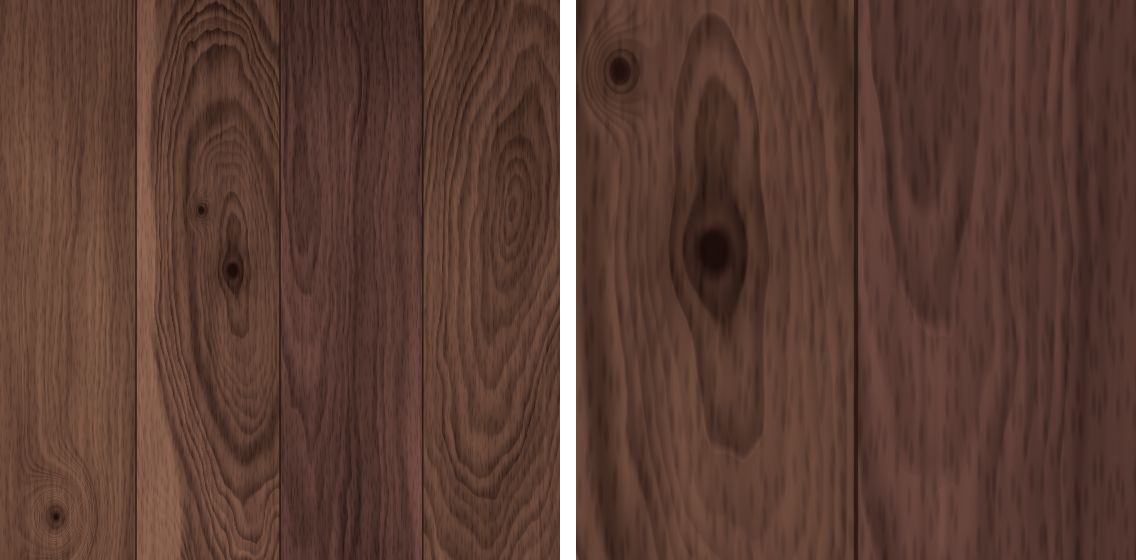
Left, the full canvas; right, a detail of the centre.
This texture is drawn by a Shadertoy shader. Its source:

```glsl
// Four upright walnut planks with arched growth rings, pale sapwood, knots and fine pores.

const vec3 DARK_WOOD = vec3(0.155, 0.085, 0.065);
const vec3 PALE_WOOD = vec3(0.600, 0.430, 0.340);
const vec3 PURPLE_TINT = vec3(0.97, 0.94, 1.06);
const float SEAMS[3] = float[3](0.243, 0.500, 0.755);
const float SEAM_WIDTH = 0.0011;

// Ring centre x and y, vertical squeeze, lean of the axis
const vec4 HEARTS[4] = vec4[4](
    vec4(-0.12, 0.35, 0.06, 0.02), vec4(0.415, 0.517, 0.27, -0.07),
    vec4(0.53, 0.95, 0.07, -0.03), vec4(0.910, 0.620, 0.24, 0.13));
// Base tone, ring contrast, rings per unit, purple amount
const vec4 LOOKS[4] = vec4[4](
    vec4(0.67, 0.13, 75.0, 0.0), vec4(0.51, 0.25, 88.0, 0.2),
    vec4(0.41, 0.18, 62.0, 1.0), vec4(0.52, 0.25, 72.0, 0.1));
// Knot x and y, reach, core radius
const vec4 KNOTS[3] = vec4[3](
    vec4(0.100, 0.077, 0.060, 0.007),
    vec4(0.415, 0.517, 0.040, 0.013),
    vec4(0.359, 0.624, 0.020, 0.007));

float hash(vec2 p) {
    p = fract(p * vec2(0.1031, 0.1137));
    p += dot(p, p.yx + 33.33);
    return fract((p.x + p.y) * p.x * 7.31);
}

float noise(vec2 p) {
    vec2 i = floor(p), f = fract(p);
    f = f * f * (3.0 - 2.0 * f);
    return mix(mix(hash(i), hash(i + vec2(1, 0)), f.x),
               mix(hash(i + vec2(0, 1)), hash(i + vec2(1, 1)), f.x), f.y);
}

float layeredNoise(vec2 p) {
    return 0.55 * noise(p) + 0.3 * noise(p * 2.1 + 7.3) + 0.15 * noise(p * 4.3 + 3.1);
}

// Distance to the nearest jittered cell point
float cellular(vec2 p) {
    vec2 cell = floor(p);
    float nearest = 4.0;
    for (int y = -1; y <= 1; y++)
    for (int x = -1; x <= 1; x++) {
        vec2 c = cell + vec2(x, y);
        nearest = min(nearest, length(c + vec2(hash(c), hash(c + 51.7)) - p));
    }
    return nearest;
}

// Distance from the heart of the tree, bent by waves and wrapped around knots
float ringField(vec2 p, int plank) {
    vec4 heart = HEARTS[plank];
    vec2 d = p - heart.xy;
    d.x -= heart.w * d.y;
    d.y *= heart.z;
    float seed = float(plank) * 17.0;
    float field = length(d) + 0.003 * sin(p.y * 13.0 + seed) * sin(p.x * 21.0 + p.y * 5.0);
    field += 0.050 * (layeredNoise(p * vec2(9.0, 3.5) + seed) - 0.5);
    field += 0.008 * (layeredNoise(p * vec2(45.0, 14.0) + seed) - 0.5);
    for (int k = 0; k < 3; k++) {
        vec2 q = (p - KNOTS[k].xy) * vec2(1.0, 0.75);
        float wrap = exp(-dot(q, q) / (KNOTS[k].z * KNOTS[k].z));
        field = mix(field, length(q) * 0.9, wrap * 0.9);
    }
    return field;
}

void mainImage(out vec4 fragColor, in vec2 fragCoord) {
    vec2 p = fragCoord / iResolution.xy;
    float pixel = 1.0 / iResolution.x;
    int plank = 0;
    float seamDist = 1.0;
    for (int i = 0; i < 3; i++) {
        plank += int(step(SEAMS[i], p.x));
        seamDist = min(seamDist, abs(p.x - SEAMS[i]));
    }
    vec4 look = LOOKS[plank];
    float seed = float(plank) * 31.0;

    // Growth rings: slow darkening, quick return, uneven strength
    float field = ringField(p, plank);
    float rings = field * look.z + 2.0 * noise(vec2(field * 28.0 + 40.0, seed));
    float phase = fract(rings);
    float late = smoothstep(0.15, 0.82, phase) * (1.0 - smoothstep(0.84, 1.0, phase));
    float strength = 0.3 + 0.9 * hash(vec2(floor(rings) + 90.0, seed + 5.0));
    strength *= 0.5 + layeredNoise(p * vec2(14.0, 5.0) + seed);
    float tone = look.x - look.y * strength * (late - 0.3);
    tone += 0.24 * (noise(vec2(field * 24.0 + 60.0, p.y * 1.5 + seed)) - 0.5);

    // Sapwood and broad shading
    float sapEdge = 0.273 + 0.048 * (1.0 - smoothstep(0.05, 0.46, p.y))
                  + 0.006 * sin(p.y * 15.0);
    float sap = 1.0 - smoothstep(sapEdge - 0.008, sapEdge + 0.008, p.x);
    if (plank == 1) tone = mix(tone, 0.82 + 0.3 * (tone - look.x), sap);
    if (plank == 2) tone += 0.24 * smoothstep(0.715, 0.755, p.x) * (1.0 - smoothstep(0.45, 0.75, p.y));
    if (plank == 3) tone += 0.10 * (1.0 - smoothstep(0.765, 0.83, p.x));
    if (plank == 0) tone -= 0.15 * smoothstep(0.10, 0.243, p.x);
    tone += 0.16 * (layeredNoise(p * vec2(6.0, 4.0) + seed) - 0.5);
    tone -= 0.12 * smoothstep(0.55, 1.0, p.y) + 0.05 * smoothstep(0.3, 0.5, abs(p.x - 0.5));

    // Long fibres and short dark pores
    vec2 along = vec2(p.x + 0.012 * layeredNoise(p * vec2(8.0, 5.0) + seed), p.y);
    tone += 0.13 * (noise(along * vec2(270.0, 9.0) + seed) - 0.5);
    tone += 0.11 * (noise(along * vec2(110.0, 5.0) + seed) - 0.5);
    tone -= 0.10 * (1.0 - smoothstep(0.10, 0.40, cellular(along * vec2(190.0, 30.0) + seed)));

    // Knots: stained halo around an almost black core
    for (int k = 0; k < 3; k++) {
        vec2 q = (p - KNOTS[k].xy) * vec2(1.0, 0.75);
        float r = length(q) + 0.004 * (noise(p * 90.0) - 0.5);
        float core = KNOTS[k].w;
        tone -= 0.28 * exp(-r * r / (core * core * 7.0));
        tone = mix(tone, -0.12, 0.85 * (1.0 - smoothstep(core * 0.4, core * 1.2, r)));
    }

    vec3 color = mix(DARK_WOOD, PALE_WOOD, clamp(tone, -0.2, 1.05));
    color *= mix(vec3(1.0), PURPLE_TINT, look.w);
    float seam = 1.0 - smoothstep(SEAM_WIDTH - pixel * 0.5, SEAM_WIDTH + pixel, seamDist);
    color = mix(color, DARK_WOOD * 0.8, 0.75 * seam);
    fragColor = vec4(color, 1.0);
}
```
